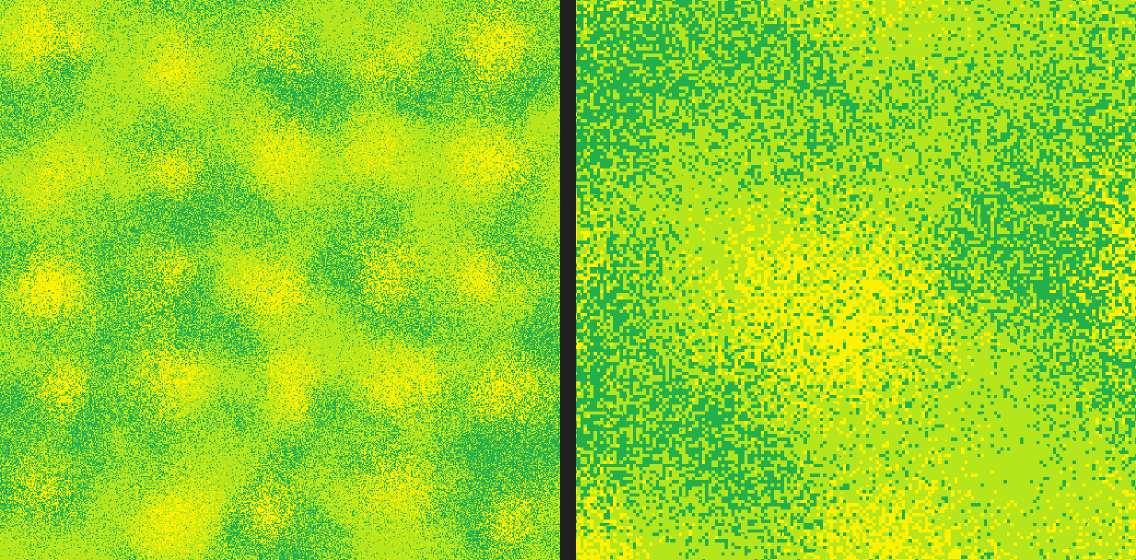
Left, the full canvas; right, a detail of the centre.
This texture is drawn by a Shadertoy shader. Its source:

```glsl
// Fine sprayed grains of yellow and green on lime: a loose grid of yellow clouds among green patches.

const vec3 LIME   = vec3(0.71, 0.90, 0.11);
const vec3 GREEN  = vec3(0.13, 0.69, 0.30);
const vec3 YELLOW = vec3(1.00, 0.95, 0.00);

const float GRAINS = 512.0;                     // grains per canvas height
const float CLOUDS = 5.0;                       // yellow clouds per canvas height
const float CLOUD_JITTER = 0.22;                // in cloud cells
const int   LOBES = 4;                          // puffs per cloud
const vec2  LOBE_SPREAD = vec2(0.46, 0.38);     // in cloud cells
const vec2  LOBE_RADIUS = vec2(0.10, 0.20);     // smallest and largest, in cloud cells
const vec2  LOBE_STRENGTH = vec2(0.18, 0.62);   // weakest and strongest
const float PATCH_SCALE = 9.0;                  // green patches per canvas height
const vec2  PATCH_RANGE = vec2(0.26, 0.92);     // noise levels from bare to dense
const vec2  GREEN_DENSITY = vec2(0.05, 0.78);   // in bare and dense places

// Integer hash: two random values in 0..1 for a cell and a seed.
vec2 hash2(vec2 cell, uint seed) {
    uvec2 v = uvec2(ivec2(cell)) + seed * uvec2(7919u, 6271u);
    v = v * 1664525u + 1013904223u;
    v.x += v.y * 1664525u;
    v.y += v.x * 1664525u;
    v ^= v >> 16u;
    v.x += v.y * 1664525u;
    v.y += v.x * 1664525u;
    v ^= v >> 16u;
    return vec2(v >> 8u) / 16777216.0;
}

float valueNoise(vec2 p, uint seed) {
    vec2 cell = floor(p);
    vec2 f = fract(p);
    f = f * f * (3.0 - 2.0 * f);
    float bottom = mix(hash2(cell, seed).x, hash2(cell + vec2(1, 0), seed).x, f.x);
    float top = mix(hash2(cell + vec2(0, 1), seed).x, hash2(cell + vec2(1, 1), seed).x, f.x);
    return mix(bottom, top, f.y);
}

// Chance of a yellow grain: overlapping soft puffs around jittered grid points.
float yellowDensity(vec2 uv) {
    vec2 p = uv * CLOUDS;
    float paint = 0.0;
    for (int y = -1; y <= 1; y++)
    for (int x = -1; x <= 1; x++) {
        vec2 cell = floor(p) + vec2(x, y);
        vec2 center = cell + 0.5 + CLOUD_JITTER * (hash2(cell, 1u) - 0.5);
        for (int i = 0; i < LOBES; i++) {
            uint seed = 10u + 2u * uint(i);
            vec2 shape = hash2(cell, seed);
            vec2 d = p - center - LOBE_SPREAD * (hash2(cell, seed + 1u) - 0.5);
            float radius = mix(LOBE_RADIUS.x, LOBE_RADIUS.y, shape.x);
            float strength = mix(LOBE_STRENGTH.x, LOBE_STRENGTH.y, shape.y);
            paint += strength * exp(-0.5 * dot(d, d) / (radius * radius));
        }
    }
    return 1.0 - exp(-paint);
}

// Chance of a green grain: two octaves of turned noise.
float greenDensity(vec2 uv) {
    vec2 p = mat2(0.8, 0.6, -0.6, 0.8) * uv * PATCH_SCALE;
    float n = 0.65 * valueNoise(p, 3u) + 0.35 * valueNoise(p * 2.1 + 5.3, 4u);
    return mix(GREEN_DENSITY.x, GREEN_DENSITY.y, smoothstep(PATCH_RANGE.x, PATCH_RANGE.y, n));
}

void mainImage(out vec4 fragColor, in vec2 fragCoord) {
    vec2 uv = fragCoord / iResolution.y;
    float yellow = yellowDensity(uv);
    float green = greenDensity(uv);

    // Four samples per pixel smooth the grain edges.
    vec3 color = vec3(0.0);
    for (int i = 0; i < 4; i++) {
        vec2 offset = 0.5 * vec2(i & 1, i >> 1) - 0.25;
        vec2 grain = floor((fragCoord + offset) / iResolution.y * GRAINS);
        vec2 dice = hash2(grain, 2u);
        vec3 base = dice.x < green ? GREEN : LIME;
        color += 0.25 * (dice.y < yellow ? YELLOW : base);
    }
    fragColor = vec4(color, 1.0);
}
```
